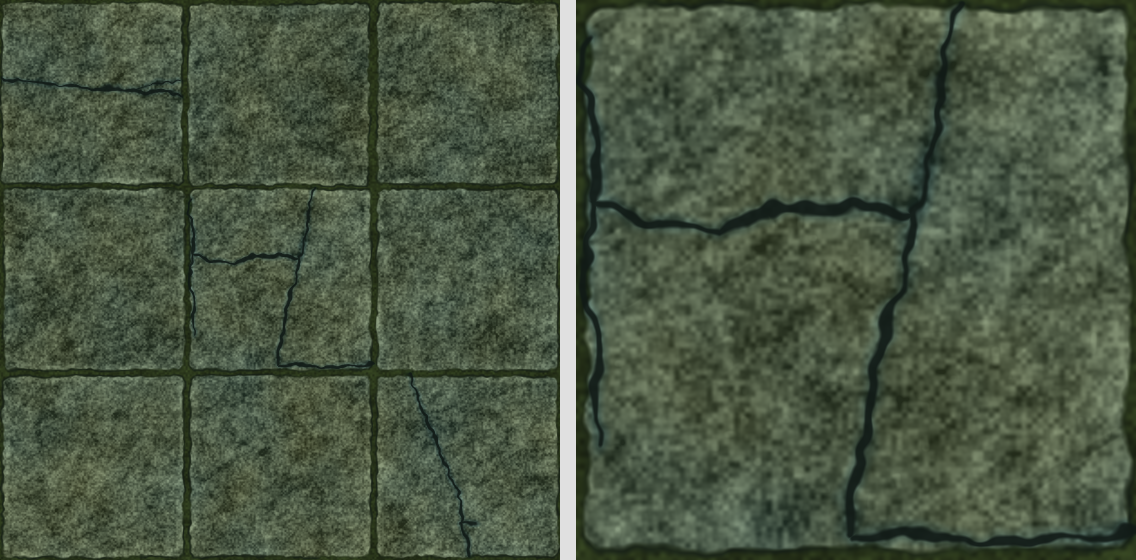
Left: the whole. Right: its middle third, enlarged.
Write a WebGL 1 fragment shader that draws this texture.

```glsl
precision highp float;
uniform vec2 u_resolution;

const float TILES = 3.0;
const vec3 SHADOW = vec3(0.13, 0.17, 0.11);
const vec3 PALE = vec3(0.49, 0.55, 0.44);
const vec3 MOSS = vec3(0.19, 0.245, 0.12);
const vec3 CRACK = vec3(0.065, 0.10, 0.085);

float hash(vec2 p) {
  vec3 q = fract(p.xyx * 0.1031);
  q += dot(q, q.yzx + 33.33);
  return fract((q.x + q.y) * q.z);
}

float noise(vec2 p) {
  vec2 i = floor(p), f = fract(p);
  f = f * f * (3.0 - 2.0 * f);
  return mix(mix(hash(i), hash(i + vec2(1.0, 0.0)), f.x),
             mix(hash(i + vec2(0.0, 1.0)), hash(i + 1.0), f.x), f.y);
}

float fbm(vec2 p) {
  float sum = 0.0, amp = 0.5;
  for (int i = 0; i < 4; i++) {
    sum += amp * noise(p);
    p = mat2(1.6, 1.2, -1.2, 1.6) * p + 17.3;
    amp *= 0.5;
  }
  return sum / 0.9375;
}

// Centred offset that roughens straight lines
vec2 wobble(vec2 p, float freq) {
  return vec2(noise(p * freq + 5.1), noise(p * freq + 41.7)) - 0.5;
}

float boxDist(vec2 p, vec2 halfSize, float radius) {
  vec2 q = abs(p) - halfSize + radius;
  return length(max(q, 0.0)) + min(max(q.x, q.y), 0.0) - radius;
}

float segment(vec2 p, vec2 a, vec2 b) {
  vec2 ab = b - a;
  return length(p - a - ab * clamp(dot(p - a, ab) / dot(ab, ab), 0.0, 1.0));
}

float path(vec2 p, vec2 a, vec2 b, vec2 c, vec2 d) {
  return min(segment(p, a, b), min(segment(p, b, c), segment(p, c, d)));
}

float line(float dist, float width, float blur) {
  return 1.0 - smoothstep(width - blur, width + blur, dist);
}

// Distance to the fractures of three broken tiles
float crackDist(vec2 p) {
  float d = path(p, vec2(0.0, 0.862), vec2(0.105, 0.843), vec2(0.21, 0.843), vec2(0.325, 0.833));
  d = min(d, 0.0012 + path(p, vec2(0.245, 0.842), vec2(0.27, 0.855), vec2(0.3, 0.853), vec2(0.325, 0.855)));
  d = min(d, path(p, vec2(0.563, 0.664), vec2(0.536, 0.538), vec2(0.51, 0.44), vec2(0.495, 0.35)));
  d = min(d, path(p, vec2(0.342, 0.543), vec2(0.42, 0.53), vec2(0.45, 0.545), vec2(0.535, 0.541)));
  d = min(d, path(p, vec2(0.732, 0.33), vec2(0.768, 0.232), vec2(0.82, 0.115), vec2(0.835, 0.01)));
  d = min(d, segment(p, vec2(0.826, 0.062), vec2(0.848, 0.068)));
  // Gaps opened along the joints of the middle tile
  d = min(d, segment(p, vec2(0.341, 0.645), vec2(0.344, 0.4)));
  return min(d, segment(p, vec2(0.497, 0.348), vec2(0.665, 0.347)));
}

// Brightness of the rough stone: mottling, relief, pits and grain
float stoneTone(vec2 p) {
  float patches = fbm(p * 13.0) - 0.5;
  float mottle = fbm(p * 42.0 + 9.0) - 0.5;
  float relief = fbm(p * 60.0) - fbm(p * 60.0 + vec2(0.25, -0.3));
  vec2 slant = mat2(0.85, -0.53, 0.53, 0.85) * p;
  float pits = smoothstep(0.76, 0.92, noise(slant * vec2(28.0, 95.0)));
  float flecks = smoothstep(0.8, 0.97, noise(p * 120.0 + 60.0));
  float grain = noise(p * 310.0) + 0.6 * noise(p * 170.0 + 23.0) - 0.8;
  return 0.44 + 0.4 * patches + 0.6 * mottle + 0.55 * relief
         - 0.14 * pits + 0.16 * flecks + 0.5 * grain;
}

void main() {
  vec2 uv = gl_FragCoord.xy / u_resolution;
  float blur = max(0.0012, 0.75 / min(u_resolution.x, u_resolution.y));

  // Tile outline with slight shifts and chipped edges
  vec2 id = floor(uv * TILES);
  vec2 shift = vec2(hash(id + 3.0), hash(id + 19.0)) - 0.5;
  vec2 local = uv - (id + 0.5) / TILES - 0.005 * shift;
  vec2 chipped = local + 0.005 * wobble(uv, 38.0) + 0.004 * wobble(uv, 120.0);
  float edge = boxDist(chipped, vec2(0.1605), 0.009);
  float tile = line(edge, 0.0, blur * 1.6);

  // Stone face with worn pale rims
  float tone = stoneTone(uv) + 0.08 * (hash(id + 7.0) - 0.5);
  float wear = smoothstep(0.3, 0.7, fbm(uv * 18.0 + 31.0));
  float rim = smoothstep(-0.014, -0.004, edge);
  tone += rim * (0.04 + 0.24 * wear);
  vec3 stone = mix(SHADOW, PALE, clamp(tone, 0.0, 1.15));
  float tint = fbm(uv * 9.0 + 70.0) - 0.5;
  stone += tint * vec3(0.05, 0.0, -0.07);

  // Mossy joints with a broken dark contact line
  float joint = 0.62 + 0.45 * fbm(uv * 35.0) + 0.4 * (noise(uv * 270.0) - 0.5);
  vec3 color = mix(MOSS * joint, stone, tile);
  float contact = line(abs(edge - 0.0015), 0.0015, 0.0025);
  color = mix(color, CRACK, contact * (0.2 + 0.5 * smoothstep(0.35, 0.65, noise(uv * 22.0))));

  // Cracks with a damp halo and a varying width
  vec2 jagged = uv + 0.010 * wobble(uv, 32.0) + 0.006 * wobble(uv, 105.0);
  float crack = crackDist(jagged);
  float width = 0.0012 + 0.0022 * noise(uv * 46.0 + 12.0);
  color = mix(color, color * vec3(0.72, 0.84, 0.94), line(crack, 0.005, 0.005));
  color = mix(color, CRACK, 0.9 * line(crack, width, blur));

  gl_FragColor = vec4(color, 1.0);
}
```
